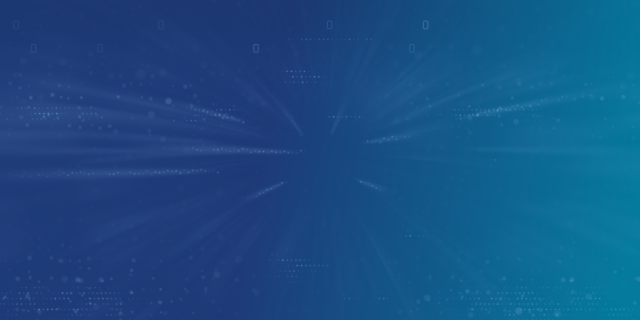
Give the GLSL for this background, as a Shadertoy shader.

```glsl
float hash(vec2 p) {
    p = fract(p * vec2(0.1031, 0.1173));
    p += dot(p, p.yx + 33.33);
    return fract((p.x + p.y) * p.x * 7.31);
}

float noise(vec2 p) {
    vec2 i = floor(p), f = fract(p);
    f = f * f * (3.0 - 2.0 * f);
    return mix(mix(hash(i), hash(i + vec2(1, 0)), f.x),
               mix(hash(i + vec2(0, 1)), hash(i + vec2(1, 1)), f.x), f.y);
}

float softDot(float d, float radius) {
    return exp(-d * d / (radius * radius));
}

// Light trail from a (near the centre) to b: x is its haze, y its beads
vec2 trail(vec2 p, vec2 a, vec2 b, float width, float fine) {
    vec2 axis = normalize(b - a);
    float len = distance(a, b);
    float along = dot(p - a, axis);
    float across = dot(p - a, vec2(-axis.y, axis.x));
    float t = along / len;
    float ends = smoothstep(-0.02, 0.2, t) * (1.0 - smoothstep(0.25, 1.05, t));
    float haze = ends * softDot(across, width * (0.3 + max(t, 0.0)));
    float id = floor(along / 0.013);
    float shift = 0.012 * (hash(vec2(id, a.x * 90.0)) - 0.5);
    vec2 d = vec2((fract(along / 0.013) - 0.5) * 0.013, across - shift);
    float inside = step(0.0, t) * (1.0 - smoothstep(0.4, 0.9, t));
    return vec2(haze, inside * softDot(length(d), fine) * hash(vec2(id, 7.0)));
}

// Broken rows of dots inside a soft elliptical patch
float dotRows(vec2 p, vec2 centre, vec2 halfSize, float radius) {
    vec2 pitch = vec2(0.0135, 0.017);
    vec2 q = (p - centre) / pitch;
    q.x += 3.0 * hash(vec2(floor(q.y + 0.5) + 40.0, centre.x * 50.0));
    vec2 id = floor(q + 0.5);
    float inside = 1.0 - smoothstep(0.6, 1.2, length(id * pitch / halfSize));
    float runs = smoothstep(0.25, 0.6, noise(vec2(id.x * 0.25 + 50.0, id.y * 1.7 + centre.x * 40.0 + 30.0)));
    float level = hash(id + centre * 70.0 + 50.0);
    return inside * runs * level * 1.6 * softDot(length((q - id) * pitch), radius);
}

// Scattered discs, one per cell
float bokeh(vec2 p, float cell, float px, float seed) {
    vec2 id = floor(p / cell);
    float size = hash(id + seed);
    vec2 offset = 0.25 + 0.5 * vec2(hash(id + seed + 13.0), hash(id + seed + 29.0));
    float radius = cell * mix(0.05, 0.19, size * size);
    float d = length(p - (id + offset) * cell) - radius;
    return (1.0 - smoothstep(-px, px * 1.5, d)) * smoothstep(0.4, 1.0, hash(id + seed + 41.0));
}

// Small upright outlines on one row
float frames(vec2 p, float row, vec4 places, vec4 levels, float px) {
    float sum = 0.0;
    for (int i = 0; i < 4; i++) {
        vec2 q = abs(p - vec2(places[i], row)) - vec2(0.003, 0.008);
        float d = abs(length(max(q, 0.0)) - 0.004);
        sum += levels[i] * (1.0 - smoothstep(0.0, px * 1.2, d));
    }
    return sum;
}

void mainImage(out vec4 fragColor, in vec2 fragCoord) {
    vec2 uv = fragCoord / iResolution.xy;
    vec2 p = vec2(uv.x * 2.0, uv.y);
    float px = 1.0 / iResolution.y;
    float fine = max(0.0028, 0.6 * px);

    // Navy to teal backdrop, slightly tilted
    float ramp = clamp((uv.x - 0.41 - 0.10 * (uv.y - 0.5)) / 0.6, 0.0, 1.0);
    vec3 color = mix(vec3(0.115, 0.228, 0.47), vec3(0.01, 0.475, 0.61), ramp);
    color *= 1.0 - 0.06 * smoothstep(0.75, 1.0, uv.y) * (1.0 - ramp);

    // Patchy rays around the vanishing point, flattened toward the sides
    vec2 q = p - vec2(1.0, 0.52);
    float r = length(q);
    vec2 dir = q / max(r, 0.001);
    float rays = noise(dir * 14.0 + r * 2.0 + 30.0) * noise(dir * 37.0 + r * 3.0 + 80.0);
    float smears = noise(vec2(p.x * 4.0 + 9.0, p.y * 30.0 + q.x * q.y * 12.0 + 20.0));
    float patchy = smoothstep(0.2, 0.8, noise(p * vec2(6.0, 9.0) + 15.0));
    float upper = softDot(p.y - 0.64, 0.15);
    float lower = softDot(p.y - 0.25, 0.16);
    float light = (rays * 0.9 + smears * 0.25 * smoothstep(0.2, 0.7, abs(q.x))) * (0.35 + 0.65 * patchy)
        * smoothstep(0.07, 0.4, r) * (0.04 + 0.19 * upper + 0.08 * lower);
    light += 0.06 * softDot(length((p - vec2(1.21, 0.69)) * vec2(1.0, 1.5)), 0.12);

    // Trails: inner end, outer end
    vec4 trails[12] = vec4[12](
        vec4(0.96, 0.523, 0.35, 0.545), vec4(0.70, 0.466, -0.2, 0.447),
        vec4(0.90, 0.435, 0.73, 0.36), vec4(1.11, 0.44, 1.23, 0.395),
        vec4(1.13, 0.552, 1.36, 0.588), vec4(0.955, 0.565, 0.85, 0.71),
        vec4(1.032, 0.57, 1.085, 0.70), vec4(1.42, 0.628, 2.0, 0.74),
        vec4(0.78, 0.615, 0.50, 0.69), vec4(0.74, 0.55, 0.0, 0.60),
        vec4(1.42, 0.535, 2.1, 0.525), vec4(0.55, 0.526, -0.4, 0.535));
    for (int i = 0; i < 12; i++) {
        vec4 s = trails[i];
        float width = 0.009 + 0.012 * distance(s.xy, s.zw);
        vec2 glow = trail(p, s.xy, s.zw, width, fine);
        bool thin = i == 5 || i == 6;
        light += i < 9 ? (thin ? 0.10 : 0.15) * glow.x + (thin ? 0.1 : 0.36) * glow.y : 0.08 * glow.x;
    }

    // Dot patches: centre, half size
    vec4 patches[12] = vec4[12](
        vec4(0.94, 0.76, 0.09, 0.03), vec4(1.04, 0.877, 0.15, 0.01),
        vec4(1.08, 0.635, 0.11, 0.01), vec4(0.94, 0.17, 0.10, 0.05),
        vec4(1.51, 0.50, 0.07, 0.01), vec4(1.72, 0.05, 0.32, 0.06),
        vec4(0.22, 0.05, 0.26, 0.06), vec4(1.16, 0.067, 0.08, 0.01),
        vec4(0.14, 0.645, 0.19, 0.03), vec4(1.56, 0.64, 0.18, 0.03),
        vec4(0.67, 0.64, 0.12, 0.035), vec4(1.31, 0.28, 0.05, 0.03));
    for (int i = 0; i < 12; i++)
        light += 0.3 * dotRows(p, patches[i].xy, patches[i].zw, fine);

    // Drifting discs, denser toward the sides
    float sides = smoothstep(0.1, 0.6, abs(q.x));
    float density = sides * (softDot(p.y - 0.67, 0.08) + softDot(p.y - 0.07, 0.12)) + 0.1;
    light += 0.25 * density * (bokeh(p, 0.055, px, 3.0) + bokeh(p + 0.02, 0.032, px, 90.0));
    light += 0.06 * bokeh(p, 0.08, px * 2.0, 150.0) * smoothstep(0.6, 0.8, p.y);

    light += 0.22 * frames(p, 0.922, vec4(0.05, 0.503, 1.03, 1.33), vec4(0.4, 0.4, 0.7, 1.2), px);
    light += 0.22 * frames(p, 0.849, vec4(0.105, 0.313, 0.80, 1.287), vec4(0.5, 0.4, 1.0, 0.7), px);

    color = mix(color, vec3(0.48, 0.68, 0.86), clamp(light, 0.0, 0.6));
    fragColor = vec4(color, 1.0);
}
```
